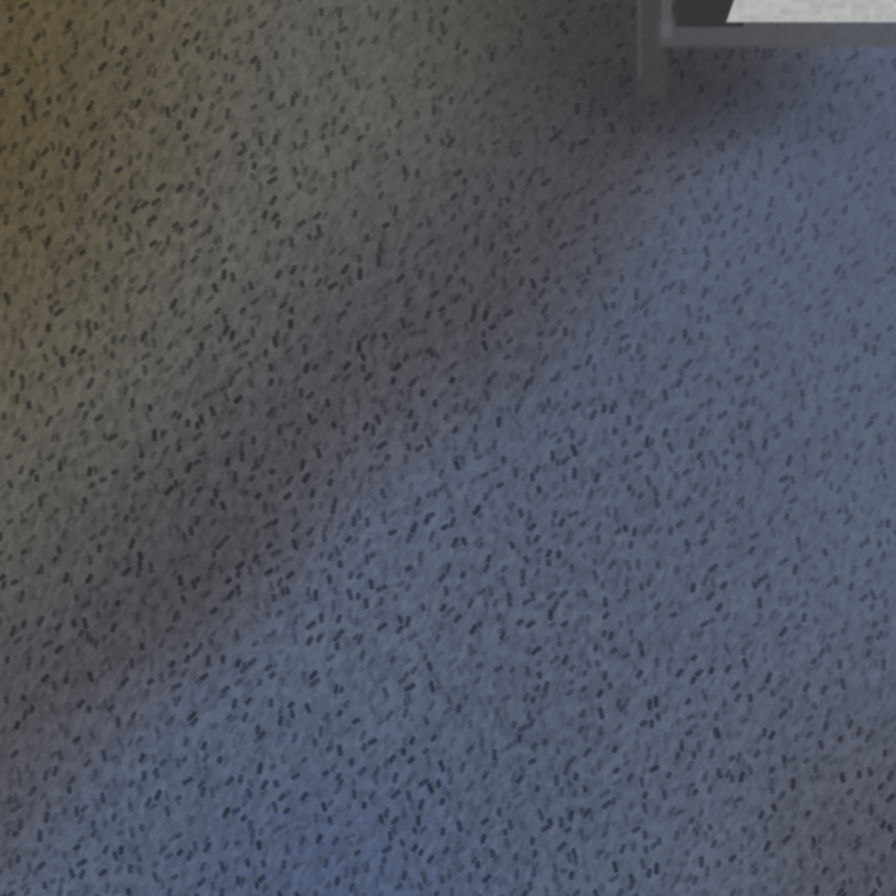
This texture is drawn by a Shadertoy shader. Its source:

```glsl
// Speckled grey-blue floor in dim mixed light, with a pale framed corner at the top right.

const vec3 OLIVE       = vec3(0.345, 0.310, 0.225);
const vec3 WARM_GREY   = vec3(0.365, 0.362, 0.345);
const vec3 DUSK_GREY   = vec3(0.310, 0.305, 0.325);
const vec3 SLATE_BLUE  = vec3(0.340, 0.372, 0.445);
const vec3 DEEP_BLUE   = vec3(0.295, 0.350, 0.465);
const vec3 FRAME_GREY  = vec3(0.330, 0.335, 0.345);
const vec3 FRAME_DARK  = vec3(0.210, 0.210, 0.225);
const vec3 PANEL_WHITE = vec3(0.690, 0.700, 0.690);

const float SPECK_CELLS  = 66.0;   // specks across the canvas
const float SPECK_WIDTH  = 0.0038; // soft radius
const float SPECK_LENGTH = 0.0042; // longest half length
const float SPECK_LEAN   = 0.35;   // mean tilt from vertical, radians
const float SPECK_SPREAD = 1.5;    // range of tilt
const float SPECK_DEPTH  = 0.46;   // darkening at full strength
const float GRAIN_DEPTH  = 0.13;

float hash(vec2 p) {
    vec3 q = fract(vec3(p.xyx) * 0.1031);
    q += dot(q, q.yzx + 33.33);
    return fract((q.x + q.y) * q.z);
}

float noise(vec2 p) {
    vec2 i = floor(p), f = fract(p);
    f = f * f * (3.0 - 2.0 * f);
    return mix(mix(hash(i), hash(i + vec2(1, 0)), f.x),
               mix(hash(i + vec2(0, 1)), hash(i + vec2(1, 1)), f.x), f.y);
}

// Darkness of short, soft, leaning strokes scattered one per cell
float specks(vec2 p) {
    vec2 home = floor(p * SPECK_CELLS);
    float dark = 0.0;
    for (int y = -1; y <= 1; y++)
    for (int x = -1; x <= 1; x++) {
        vec2 cell = home + vec2(x, y);
        vec2 jitter = vec2(hash(cell + 11.0), hash(cell + 47.0));
        vec2 toSpeck = p - (cell + jitter) / SPECK_CELLS;
        float angle = SPECK_LEAN + SPECK_SPREAD * (hash(cell + 83.0) - 0.5);
        vec2 axis = vec2(sin(angle), cos(angle));
        float halfLength = SPECK_LENGTH * mix(0.3, 1.0, hash(cell + 131.0));
        float along = clamp(dot(toSpeck, axis), -halfLength, halfLength);
        float dist = length(toSpeck - axis * along);
        float strength = mix(0.2, 1.0, pow(hash(cell + 179.0), 1.6));
        dark = max(dark, strength * (1.0 - smoothstep(0.0, SPECK_WIDTH * 1.35, dist)));
    }
    return dark;
}

// Broad light: warm at upper left, a dusky diagonal, blue at lower right
vec3 floorLight(vec2 p) {
    float cloud = noise(p * 5.0 + 3.0) - 0.5;
    float d = 0.7 * (p.x - p.y + 0.17) + 0.05 * cloud;
    vec3 col = mix(WARM_GREY, DUSK_GREY, smoothstep(-0.22, -0.01, d));
    col = mix(col, SLATE_BLUE, smoothstep(0.0, 0.17, d));
    float warmth = smoothstep(0.42, 0.0, p.x + 0.35 * (1.0 - p.y)) * smoothstep(0.3, 0.8, p.y);
    col = mix(col, OLIVE, warmth);
    float blueGlow = 1.0 - smoothstep(0.0, 0.4, length((p - vec2(0.38, 0.0)) * vec2(0.9, 1.2)));
    col = mix(col, DEEP_BLUE, 0.75 * blueGlow);
    float cornerDusk = 1.0 - smoothstep(0.0, 0.3, length(p - vec2(1.0, 0.05)));
    col = mix(col, DUSK_GREY, 0.5 * cornerDusk);
    float topShade = 1.0 - smoothstep(0.0, 0.28, length((p - vec2(0.66, 1.0)) * vec2(1.0, 1.1)));
    float frameShade = 1.0 - smoothstep(0.0, 0.16, length((p - vec2(0.83, 0.89)) * vec2(0.7, 1.6)));
    col *= 1.0 - 0.24 * topShade - 0.16 * frameShade;
    return col * (1.0 + 0.07 * cloud);
}

// Soft coverage of the box between two corners
float box(vec2 p, vec2 low, vec2 high, float blur) {
    vec2 inside = smoothstep(low - blur, low + blur, p)
                * (1.0 - smoothstep(high - blur, high + blur, p));
    return inside.x * inside.y;
}

vec3 addFrame(vec3 col, vec2 p) {
    float grain = 0.95 + 0.1 * noise(p * 150.0);
    vec2 slanted = p + vec2(0.35 * (1.0 - p.y), 0.0);
    // Side strip, lower rail and their lit edges
    col = mix(col, FRAME_GREY * 0.82, 0.7 * box(p, vec2(0.712, 0.89), vec2(0.745, 1.1), 0.006));
    col = mix(col, FRAME_GREY, 0.75 * box(p, vec2(0.735, 0.948), vec2(1.1, 0.976), 0.005));
    col = mix(col, FRAME_GREY * 1.2, 0.5 * box(p, vec2(0.738, 0.958), vec2(0.75, 1.1), 0.003));
    col = mix(col, FRAME_GREY * 1.15, 0.3 * box(p, vec2(0.711, 0.91), vec2(0.716, 1.1), 0.003));
    // Recess and pale panel
    col = mix(col, FRAME_DARK, box(p, vec2(0.754, 0.970), vec2(0.83, 1.1), 0.003));
    col = mix(col, PANEL_WHITE * grain, box(slanted, vec2(0.819, 0.975), vec2(1.2, 1.1), 0.0025));
    return col;
}

void mainImage(out vec4 fragColor, in vec2 fragCoord) {
    vec2 p = fragCoord / iResolution.xy;
    vec3 col = floorLight(p);

    // Fine mottling and dark flecks, fading toward the upper right
    vec2 lean = vec2(p.x - 0.3 * p.y, p.y);
    float grain = 0.65 * noise(lean * vec2(170.0, 105.0)) + 0.35 * noise(lean * vec2(290.0, 210.0)) - 0.5;
    float clarity = 1.0 - 0.5 * smoothstep(0.9, 1.7, p.x + p.y);
    col *= 1.0 + 2.0 * GRAIN_DEPTH * clarity * grain;
    col *= 1.0 - SPECK_DEPTH * clarity * specks(p) * vec3(1.0, 0.97, 0.9);

    fragColor = vec4(addFrame(col, p), 1.0);
}
```
